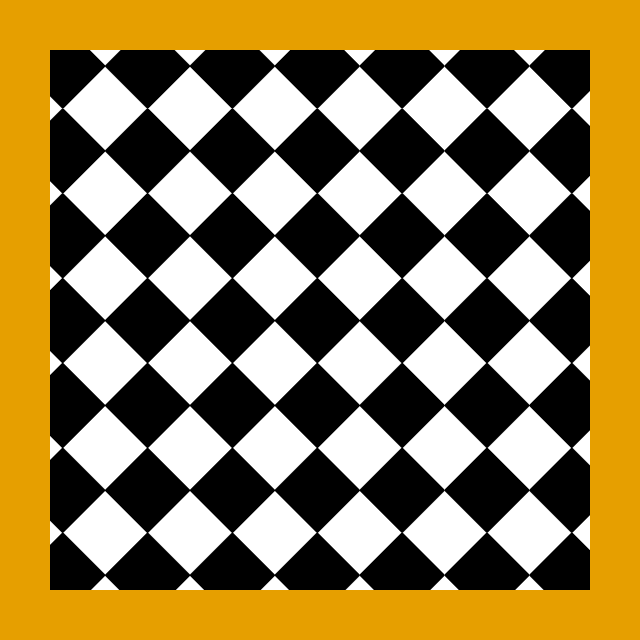
A WebGL 1 fragment shader for this pattern:

```glsl
precision highp float;

uniform vec2 u_resolution;

const vec3 BORDER_COLOR = vec3(0.902, 0.624, 0.0);
const vec3 GROUND_COLOR = vec3(0.0);
const vec3 DIAMOND_COLOR = vec3(1.0);

const float BORDER_WIDTH = 0.078125;
const float PITCH = 0.13258;                     // diagonal of a square tile
const float HALF_DIAGONAL = 0.0653;              // slightly under half the pitch
const vec2 FIRST_CENTER = vec2(0.1643, 0.1676);  // lower left whole diamond

// Signed distance to a square standing on its corner
float diamondDistance(vec2 p, float halfDiagonal) {
    return (abs(p.x) + abs(p.y) - halfDiagonal) * 0.70710678;
}

float boxDistance(vec2 p, float halfSide) {
    vec2 d = abs(p) - halfSide;
    return length(max(d, 0.0)) + min(max(d.x, d.y), 0.0);
}

// Coverage with an edge one pixel wide
float coverage(float distance, float pixel) {
    return clamp(0.5 - distance / pixel, 0.0, 1.0);
}

void main() {
    float pixel = 1.0 / min(u_resolution.x, u_resolution.y);
    vec2 uv = (gl_FragCoord.xy - 0.5 * u_resolution) * pixel + 0.5;

    // Square lattice of diamonds
    vec2 cell = (fract((uv - FIRST_CENTER) / PITCH + 0.5) - 0.5) * PITCH;
    float diamond = coverage(diamondDistance(cell, HALF_DIAGONAL), pixel);
    vec3 panelColor = mix(GROUND_COLOR, DIAMOND_COLOR, diamond);

    // Plain frame that crops the lattice
    float panel = coverage(boxDistance(uv - 0.5, 0.5 - BORDER_WIDTH), pixel);
    gl_FragColor = vec4(mix(BORDER_COLOR, panelColor, panel), 1.0);
}
```
